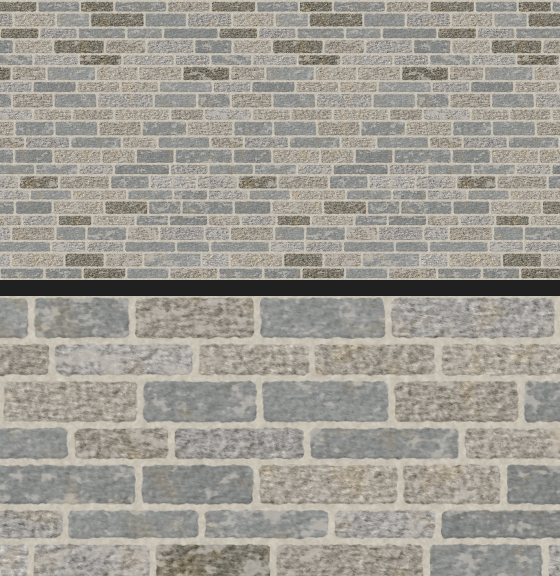
Top: the whole. Bottom: its middle third, enlarged.
This texture is drawn by a WebGL 2 fragment shader. Its source:

```glsl
#version 300 es
precision highp float;

uniform vec2 u_resolution;
out vec4 fragColor;

float hash(vec2 p) {
    vec3 q = fract(p.xyx * vec3(0.1031, 0.1030, 0.0973));
    q += dot(q, q.yzx + 33.33);
    return fract((q.x + q.y) * q.z);
}

float cornerSlope(vec2 cell, vec2 offset) {
    float angle = 6.2832 * hash(cell);
    return dot(vec2(cos(angle), sin(angle)), offset);
}

float gradientNoise(vec2 p) {
    vec2 i = floor(p), f = p - i;
    vec2 w = f * f * f * (f * (f * 6.0 - 15.0) + 10.0);
    vec2 e = vec2(1.0, 0.0);
    return mix(mix(cornerSlope(i, f), cornerSlope(i + e, f - e), w.x),
               mix(cornerSlope(i + e.yx, f - e.yx), cornerSlope(i + 1.0, f - 1.0), w.x), w.y);
}

float fbm(vec2 p) {
    float sum = 0.0, amplitude = 1.0;
    for (int i = 0; i < 4; i++) {
        sum += amplitude * gradientNoise(p);
        p = mat2(1.6, 1.2, -1.2, 1.6) * p + 17.3;
        amplitude *= 0.6;
    }
    return sum;
}

// Courses alternate short and tall, drifting gently down the wall
float courseEdge(float k) {
    float drift = (k - 11.8) / 3.5;
    float alternate = mod(k, 2.0) < 0.5 ? 0.06 : -0.06;
    return k + alternate + 0.22 * exp(-drift * drift);
}

// Upright joints, wrapping after "count" bricks
float jointEdge(float j, float course, float count) {
    return j + 0.38 * (hash(vec2(mod(j, count) + 3.0, course * 7.0 + 11.0)) - 0.5);
}

float roundedBox(vec2 p, vec2 halfSize, float radius) {
    vec2 q = abs(p) - halfSize + radius;
    return length(max(q, 0.0)) + min(max(q.x, q.y), 0.0) - radius;
}

vec3 brickColor(float pick) {
    if (pick < 0.36) return vec3(0.555, 0.562, 0.555);
    if (pick < 0.63) return vec3(0.640, 0.616, 0.575);
    if (pick < 0.78) return vec3(0.500, 0.480, 0.435);
    return vec3(0.645, 0.635, 0.620);
}

void main() {
    vec2 p = gl_FragCoord.xy / u_resolution.y;
    float pixel = 1.0 / u_resolution.y;

    // Course, counted from the top
    float v = (1.0 - p.y) * 21.0;
    float course = floor(v);
    if (v < courseEdge(course)) course -= 1.0;
    else if (v >= courseEdge(course + 1.0)) course += 1.0;
    float top = courseEdge(course), bottom = courseEdge(course + 1.0);

    // Brick within the course; the bond repeats every 0.78 of the height
    float count = hash(vec2(course + 40.0, 5.0)) < 0.2 ? 6.0 : 5.0;
    float scale = count / 0.78125;
    float shift = 0.5 * mod(course, 2.0) + 0.4 * hash(vec2(course + 9.0, 21.0));
    float u = p.x * scale + shift;
    float column = floor(u);
    if (u < jointEdge(column, course, count)) column -= 1.0;
    else if (u >= jointEdge(column + 1.0, course, count)) column += 1.0;
    float left = jointEdge(column, course, count);
    float right = jointEdge(column + 1.0, course, count);

    // Local coordinates and per-brick seeds
    vec2 id = vec2(mod(column, count) + 2.0, course + 5.0);
    vec2 local = vec2((u - 0.5 * (left + right)) / scale, (0.5 * (top + bottom) - v) / 21.0);
    vec2 halfSize = 0.5 * vec2((right - left) / scale, (bottom - top) / 21.0) - 0.0040;
    vec2 grainPos = local + id * vec2(3.17, 1.73);
    float pick = hash(id * 3.0 + 1.0);
    float tone = hash(id * 5.0 + 13.0) - 0.5;

    // Ragged, rounded outline
    float edge = roundedBox(local, halfSize, 0.006);
    edge += 0.0022 * gradientNoise(grainPos * 75.0) + 0.0014 * gradientNoise(grainPos * 180.0);
    float softness = max(0.0012, 0.8 * pixel);
    float brick = 1.0 - smoothstep(-softness, softness, edge);

    // Chiselled relief, lit from the upper left; grey bricks are smoother
    float roughness = pick < 0.36 ? 0.45 : 1.0;
    vec2 slant = vec2(grainPos.x * 75.0 + grainPos.y * 40.0, grainPos.y * 130.0);
    float relief = fbm(slant) - fbm(slant + vec2(-0.25, 0.35));
    float grain = gradientNoise(grainPos * 210.0);
    vec3 face = brickColor(pick) + 0.07 * tone;
    face += roughness * (0.16 * relief + 0.10 * grain);
    face += 0.035 * fbm(grainPos * 28.0);

    // Dark pits on the coarse bricks
    float pits = smoothstep(0.20, 0.60, fbm(grainPos * vec2(110.0, 150.0) + 31.0));
    face -= 0.10 * roughness * pits;

    // Pale lime scuffs and a faint ochre stain
    float scuffAmount = hash(id * 7.0 + 4.0);
    float scuff = fbm(grainPos * vec2(26.0, 48.0)) + 0.5 * gradientNoise(grainPos * 150.0);
    scuff = smoothstep(0.10, 0.60, scuff + 0.5 * (scuffAmount - 0.55));
    face = mix(face, vec3(0.755, 0.735, 0.705), 0.7 * scuff);
    face += vec3(0.025, 0.008, -0.02) * smoothstep(0.1, 0.6, fbm(grainPos * 18.0 + 9.0));

    // Shaded lower rim
    float rim = smoothstep(-0.005, 0.0, edge) * smoothstep(0.0, -halfSize.y, local.y);
    face -= 0.07 * rim;

    vec3 mortar = vec3(0.785, 0.760, 0.710) + 0.06 * fbm(p * 90.0) + 0.04 * gradientNoise(p * 230.0);
    fragColor = vec4(clamp(mix(mortar, face, brick), 0.0, 1.0), 1.0);
}
```
